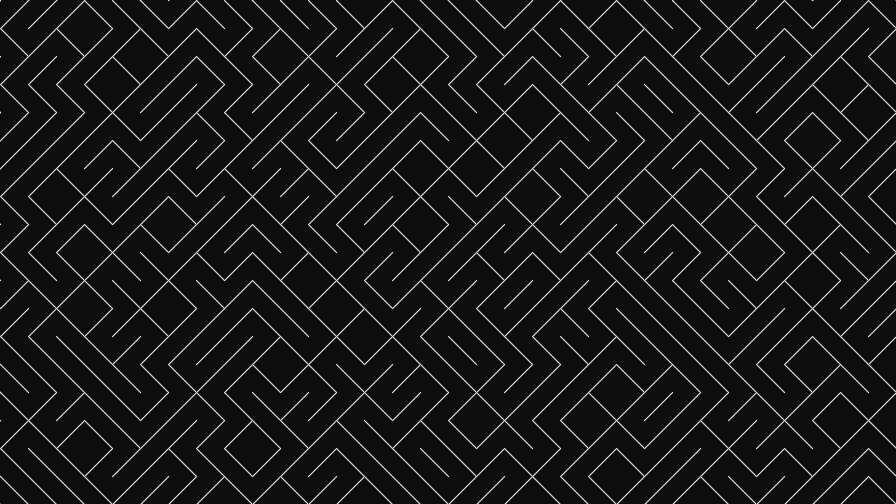
This pattern is drawn by a WebGL 1 fragment shader. Its source:

```glsl
precision highp float;

uniform vec2 u_resolution;

#define ROWS 18.0           // cells over the canvas height
#define HALF_WIDTH 0.0208   // half line thickness, in cells
#define NUDGE 0.0208        // shift of the maze right and down, in cells
#define RISING_SHARE 0.5    // share of cells with a rising diagonal
#define SEED 17.0
#define BACKGROUND vec3(0.05)
#define LINE_COLOR vec3(0.88)

float hash(vec2 p) {
  return fract(sin(dot(p + SEED, vec2(127.1, 311.7))) * 43758.5453);
}

// Distance to the corner-to-corner diagonal of one cell
float diagonalDistance(vec2 p, vec2 cell) {
  float slope = hash(cell) < RISING_SHARE ? 1.0 : -1.0;
  vec2 direction = vec2(1.0, slope);
  vec2 q = p - cell - 0.5;
  float along = clamp(0.5 * dot(q, direction), -0.5, 0.5);
  return length(q - direction * along);
}

// Part of a square pixel on one side of a 45 degree edge
float edgeCoverage(float offset, float pixel) {
  float t = clamp(offset / (0.7071 * pixel), -1.0, 1.0);
  return 0.5 + t - 0.5 * t * abs(t);
}

void main() {
  float pixel = ROWS / u_resolution.y;
  vec2 p = gl_FragCoord.xy * pixel + vec2(-NUDGE, NUDGE);
  vec2 cell = floor(p);

  // Nearest diagonal, with neighbours so that joints stay whole
  float nearest = 1.0;
  for (int y = -1; y <= 1; y++) {
    for (int x = -1; x <= 1; x++) {
      vec2 neighbour = cell + vec2(float(x), float(y));
      nearest = min(nearest, diagonalDistance(p, neighbour));
    }
  }

  // Exact pixel coverage of the thin stroke
  float stroke = edgeCoverage(nearest + HALF_WIDTH, pixel)
               - edgeCoverage(nearest - HALF_WIDTH, pixel);
  gl_FragColor = vec4(mix(BACKGROUND, LINE_COLOR, stroke), 1.0);
}
```
